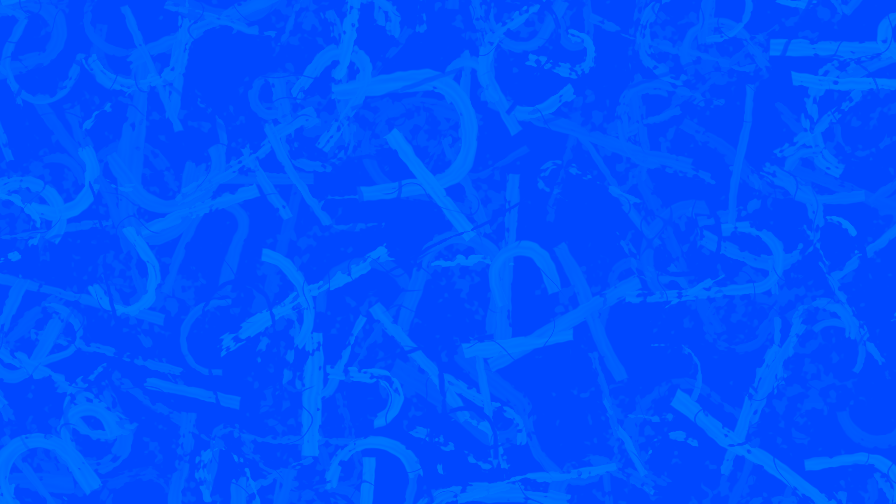
Give the GLSL for this pattern, as a Shadertoy shader.

```glsl
// Worn, dry-brushed paint strokes in lighter blues over a flat blue ground.
// Jittered grids scatter straight strokes and hooks (an arc with two legs);
// gradient noise in stroke coordinates breaks the paint into streaks and chips.

const float HALF_PI = 1.5707963;
const vec3 GROUND = vec3(0.0, 0.28, 1.0);
const vec3 PAINT = vec3(0.0, 0.455, 1.0);

vec2 hash2(vec2 p) {
    vec3 q = fract(p.xyx * vec3(0.1031, 0.1030, 0.0973));
    q += dot(q, q.yzx + 33.33);
    return fract((q.xx + q.yz) * q.zy);
}

float cornerSlope(vec2 cell, vec2 corner, vec2 f) {
    float a = 4.0 * HALF_PI * hash2(cell + corner).x;
    return dot(vec2(cos(a), sin(a)), f - corner);
}

// Gradient noise, roughly -0.7 to 0.7
float noise(vec2 p) {
    vec2 i = floor(p), f = p - i;
    vec2 u = f * f * f * (f * (f * 6.0 - 15.0) + 10.0);
    float low = mix(cornerSlope(i, vec2(0, 0), f), cornerSlope(i, vec2(1, 0), f), u.x);
    float high = mix(cornerSlope(i, vec2(0, 1), f), cornerSlope(i, vec2(1, 1), f), u.x);
    return mix(low, high, u.y);
}

float grain(vec2 p, float scale) {
    return 0.65 * noise(p * scale) + 0.4 * noise(p * scale * 2.3 + 7.1);
}

vec2 rotate(vec2 p, float a) {
    float c = cos(a), s = sin(a);
    return vec2(c * p.x - s * p.y, s * p.x + c * p.y);
}

// Distance along and across a half circle that continues into two legs
vec2 hookCoords(vec2 p, float radius) {
    if (p.y > 0.0) return vec2(radius * atan(p.x, p.y), length(p) - radius);
    return vec2(sign(p.x) * (radius * HALF_PI - p.y), abs(p.x) - radius);
}

// Paint strength of one stroke, p relative to its centre
float stroke(vec2 p, vec2 seed, float size, float halfWidth, float pixel) {
    vec2 shape = hash2(seed + 17.3);
    vec2 reach = hash2(seed + 31.7);
    vec2 paint = hash2(seed + 53.9);
    float turn = floor(shape.x * 4.0) * HALF_PI;
    p = rotate(p, turn + 1.3 * (fract(shape.x * 4.0) - 0.5));

    bool straight = shape.y > 0.62;
    vec2 st = straight ? p : hookCoords(p, size * mix(0.13, 0.5, shape.y));
    vec2 ends = size * mix(vec2(0.3), vec2(straight ? 0.8 : 1.1), reach);
    halfWidth *= mix(0.55, 1.15, fract(paint.x * 7.0));
    halfWidth *= 1.0 + 0.35 * noise(vec2(st.x * 9.0, seed.x));

    float body = min(halfWidth - abs(st.y), min(st.x + ends.x, ends.y - st.x));
    if (body < -pixel) return 0.0;

    // Bristle streaks and chips, heavier towards the rim of the stroke
    float streak = noise(vec2(st.x * 12.0, st.y * 150.0) + seed);
    float wear = 0.4 * streak + grain(p + seed, 42.0) + 0.5 * noise(p * 9.0 + seed);
    float load = mix(-0.3, 0.3, paint.x) + 0.5 * min(body / halfWidth, 0.5);
    float cover = smoothstep(-0.09, 0.09, wear + load);
    float tone = mix(0.28, 1.0, paint.y) * (0.95 + 0.35 * streak);
    return smoothstep(-pixel, pixel, body) * cover * tone;
}

// Strongest stroke among the neighbouring cells of a jittered grid
float strokeLayer(vec2 p, float size, float halfWidth, float layer, float pixel) {
    vec2 home = floor(p / size);
    float ink = 0.0;
    for (int y = -1; y <= 1; y++)
    for (int x = -1; x <= 1; x++) {
        vec2 cell = home + vec2(x, y);
        vec2 seed = cell + layer * 19.0;
        vec2 centre = (cell + hash2(seed)) * size;
        ink = max(ink, stroke(p - centre, seed, size, halfWidth, pixel));
    }
    return ink;
}

void mainImage(out vec4 fragColor, in vec2 fragCoord) {
    float pixel = 1.0 / iResolution.y;
    vec2 uv = fragCoord * pixel + 4.0;

    // Unsteady hand: a slow wobble plus slightly ragged edges
    vec2 p = uv + 0.02 * vec2(noise(uv * 5.0), noise(uv * 5.0 + 40.0));
    p += 0.003 * vec2(noise(uv * 50.0), noise(uv * 50.0 + 90.0));

    float ink = 0.0;
    for (int i = 0; i < 5; i++) {
        float k = float(i);
        float size = mix(0.34, 0.2, k / 4.0);
        float halfWidth = mix(0.018, 0.012, k / 4.0);
        ink = max(ink, strokeLayer(p + k * 1.37, size, halfWidth, k + 1.0, pixel));
    }

    // Faint flecks and smears gathered in patches
    float patches = noise(uv * 6.0 + 3.0);
    float flecks = smoothstep(0.2, 0.36, 0.7 * patches + grain(rotate(uv, 0.5), 38.0));
    ink = max(ink, flecks * mix(0.25, 0.5, hash2(floor(uv * 5.0)).x * 0.3 + 0.2));

    // Thin ground-coloured strokes and cracks cut back through the paint
    float cuts = strokeLayer(p + 9.1, 0.27, 0.005, 8.0, pixel);
    float crack = 1.0 - smoothstep(0.006, 0.03, abs(noise(uv * 13.0 + 21.0)));
    crack *= smoothstep(0.0, 0.2, noise(uv * 8.0 + 61.0));
    ink *= (1.0 - min(1.3 * cuts, 1.0)) * (1.0 - 0.8 * crack);

    fragColor = vec4(mix(GROUND, PAINT, clamp(ink, 0.0, 1.0)), 1.0);
}
```
